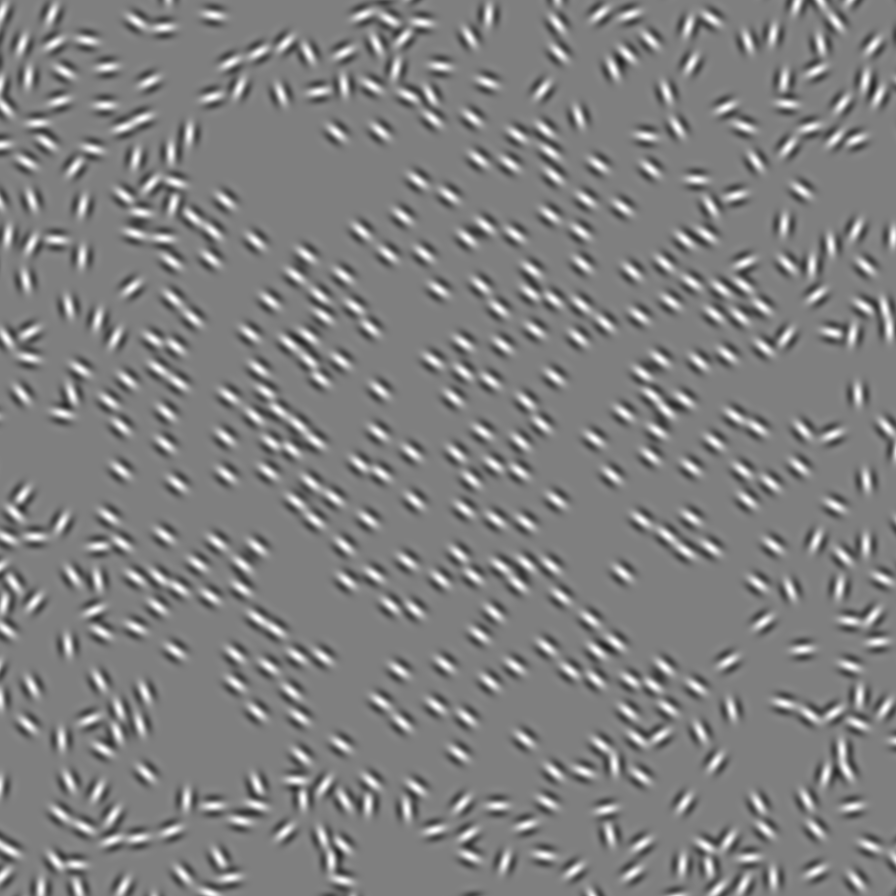
A three.js fragment shader for this pattern:

```glsl
// Scattered Gabor patches on grey: aligned inside a central disc, randomly turned outside.
varying vec2 vUv;

const float PI = 3.14159265;
const float BACKGROUND = 0.498;
const float CONTRAST = 0.5;
const float CELLS = 36.0;          // grid cells across the canvas
const float SIGMA = 0.0081;        // radius of the Gaussian envelope
const float WAVELENGTH = 0.0208;   // period of the stripes
const float REACH = 0.026;         // distance beyond which a patch is invisible
const float MIN_GAP = 0.0215;      // closest spacing of patch centres
const float OCCUPANCY = 0.51;      // mean chance that a cell holds a candidate
const float CLUMPING = 1.0;        // strength of clusters and gaps
const float CLUMP_SCALE = 8.0;     // clusters across the canvas
const float DISC_RADIUS = 0.388;
const float DISC_ANGLE = -0.66;    // stripe direction inside the disc
const float ANGLE_JITTER = 0.12;

vec3 hash3(vec2 p) {
  vec3 q = fract(p.xyx * vec3(0.1031, 0.1030, 0.0973));
  q += dot(q, q.yxz + 33.33);
  return fract((q.xxy + q.yzz) * q.zyx);
}

vec2 gradientAt(vec2 lattice) {
  float a = 2.0 * PI * hash3(lattice + 271.0).x;
  return vec2(cos(a), sin(a));
}

float gradientNoise(vec2 p) {
  vec2 i = floor(p);
  vec2 f = p - i;
  vec2 u = f * f * f * (f * (f * 6.0 - 15.0) + 10.0);
  vec2 e = vec2(1.0, 0.0);
  float low = mix(dot(gradientAt(i), f), dot(gradientAt(i + e), f - e), u.x);
  float high = mix(dot(gradientAt(i + e.yx), f - e.yx), dot(gradientAt(i + 1.0), f - 1.0), u.x);
  return mix(low, high, u.y);
}

vec2 patchCentre(vec2 cell) {
  return (cell + hash3(cell + 57.0).xy) / CELLS;
}

float priority(vec2 cell) {
  return hash3(cell + 57.0).z;
}

bool isCandidate(vec2 cell) {
  float chance = OCCUPANCY + CLUMPING * gradientNoise(patchCentre(cell) * CLUMP_SCALE + 20.0);
  return hash3(cell + 113.0).x < clamp(chance, 0.04, 1.0);
}

// A candidate survives unless a stronger one lies too close.
bool survives(vec2 cell, vec2 centre) {
  if (!isCandidate(cell)) return false;
  float rank = priority(cell);
  for (int j = -1; j <= 1; j++) {
    for (int i = -1; i <= 1; i++) {
      vec2 other = cell + vec2(float(i), float(j));
      if (priority(other) > rank && distance(patchCentre(other), centre) < MIN_GAP) {
        if (isCandidate(other)) return false;
      }
    }
  }
  return true;
}

float stripeAngle(vec2 cell, vec2 centre) {
  vec2 r = hash3(cell + 113.0).yz;
  bool inside = distance(centre, vec2(0.5)) < DISC_RADIUS;
  return inside ? DISC_ANGLE + ANGLE_JITTER * (r.x - 0.5) : PI * r.y;
}

float gabor(vec2 d, float angle) {
  float across = dot(d, vec2(-sin(angle), cos(angle)));
  float envelope = exp(-dot(d, d) / (2.0 * SIGMA * SIGMA));
  return envelope * cos(2.0 * PI * across / WAVELENGTH);
}

void main() {
  vec2 home = floor(vUv * CELLS);
  float signal = 0.0;

  // Sum the patches of the surrounding cells.
  for (int j = -1; j <= 1; j++) {
    for (int i = -1; i <= 1; i++) {
      vec2 cell = home + vec2(float(i), float(j));
      vec2 centre = patchCentre(cell);
      vec2 d = vUv - centre;
      if (dot(d, d) < REACH * REACH) {
        if (survives(cell, centre)) signal += gabor(d, stripeAngle(cell, centre));
      }
    }
  }

  float grey = clamp(BACKGROUND + CONTRAST * signal, 0.0, 1.0);
  gl_FragColor = vec4(vec3(grey), 1.0);
}
```
